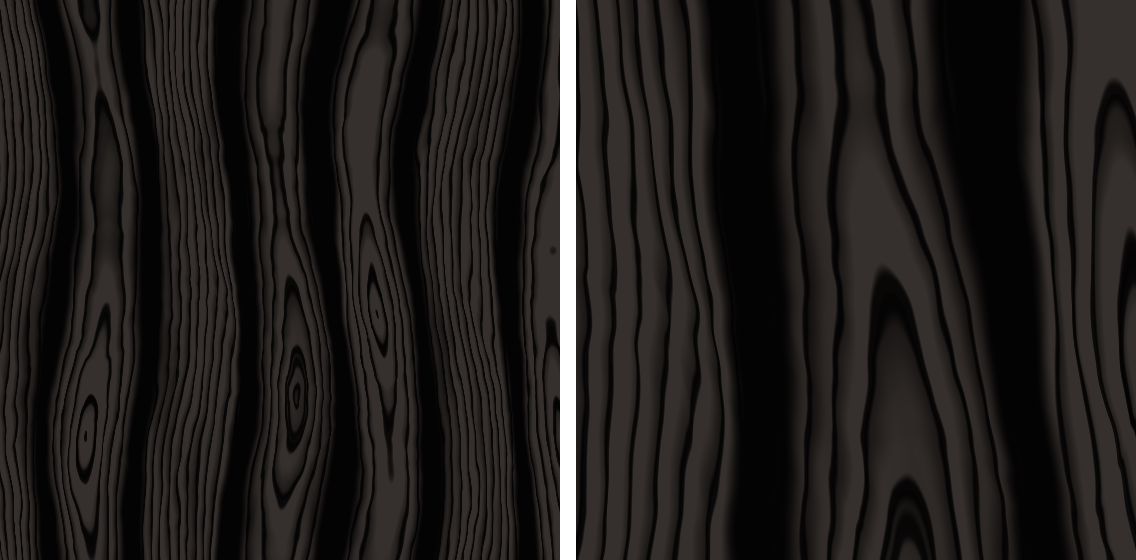
Left, the full canvas; right, a detail of the centre.
A WebGL 1 fragment shader for this texture:

```glsl
precision highp float;
uniform vec2 u_resolution;

const float PLANK_WIDTH = 0.166;
const float RIDGE_DENSITY = 66.0;
const vec3 SHADOW = vec3(0.014, 0.010, 0.010);
const vec3 LIT_WOOD = vec3(0.208, 0.187, 0.176);

float hash(float n) {
  return fract(sin(n * 127.1 + 11.7) * 4375.85);
}

// Layered, domain-warped sines, roughly -1 to 1
float waves(vec2 p, float seed) {
  float sum = 0.0;
  float gain = 0.55;
  for (int i = 0; i < 4; i++) {
    float phase = seed * 2.3 + float(i) * 1.7;
    p += 0.6 * sin(p.yx * 1.2 + phase);
    sum += gain * sin(p.x + phase) * cos(p.y - phase * 1.3);
    p *= 1.8;
    gain *= 0.52;
  }
  return sum;
}

// Slow sideways bending shared by all planks
float bend(vec2 uv) {
  return uv.x + 0.021 * sin(uv.y * 6.5 + uv.x * 5.0)
       + 0.009 * waves(vec2(uv.x * 4.0, uv.y * 8.0), 2.0);
}

// Distance from the heart line: closed rings at the knot, straight beyond it
float knotDistance(float across, float along, float size, float reach) {
  float s = along / reach;
  float rise = size * s / sqrt(1.0 + s * s);
  return length(vec2(across, rise));
}

// One carved ridge: lit on one flank, shaded on the other, creased at the seam
float ridgeRelief(float t, float creaseWidth, float blur) {
  float seam = min(t, 1.0 - t);
  float flank = mix(1.0, 0.42, smoothstep(0.3, 1.0, t));
  return flank * mix(0.08, 1.0, smoothstep(creaseWidth, creaseWidth + blur, seam));
}

void main() {
  vec2 uv = gl_FragCoord.xy / u_resolution.y;
  float pixel = 1.0 / u_resolution.y;

  // Plank layout
  float cell = bend(uv) / PLANK_WIDTH + 0.45;
  float id = floor(cell);
  float across = (fract(cell) - 0.5) * PLANK_WIDTH;
  across += 0.006 * waves(vec2(across * 28.0, uv.y * 13.0), id);

  // Grain field
  float hasKnot = step(0.4, fract(id * 0.62));
  float along = uv.y - mix(0.15, 0.85, hash(id));
  float heart = knotDistance(across, along, 0.044 * hasKnot, 0.2);
  float grain = mix(across + 0.5 * PLANK_WIDTH, heart, hasKnot);
  float phase = grain * RIDGE_DENSITY
              + 0.5 * waves(vec2(grain * 36.0, uv.y * 9.0), id + 4.0);
  float ridge = floor(phase);
  float ridgeSeed = hash(ridge + id * 17.0);

  // Ridge shading
  float creaseWidth = 0.045 + 0.06 * waves(vec2(ridge * 2.1, uv.y * 11.0), id);
  float blur = max(0.1, RIDGE_DENSITY * pixel);
  float tone = ridgeRelief(fract(phase), max(creaseWidth, 0.0), blur);
  tone *= mix(0.7, 1.1, ridgeSeed);
  tone *= 0.92 + 0.35 * waves(vec2(uv.x * 26.0, uv.y * 6.0), 7.0);

  // Dark core outline of the knot
  float core = abs(heart - 0.014);
  float coreLine = 1.0 - smoothstep(0.0008, 0.0008 + max(0.0015, pixel), core);
  tone *= 1.0 - 0.85 * hasKnot * coreLine;

  // Black gaps between planks, with edges stepping along the ridges
  float edge = heart + 0.008 * (ridgeSeed - 0.5);
  tone *= 1.0 - smoothstep(0.060, 0.075, edge);
  tone *= 1.0 - 0.35 * smoothstep(0.03, 0.065, heart);

  tone = clamp(tone * 1.5, 0.0, 1.0);
  gl_FragColor = vec4(mix(SHADOW, LIT_WOOD, tone), 1.0);
}
```
